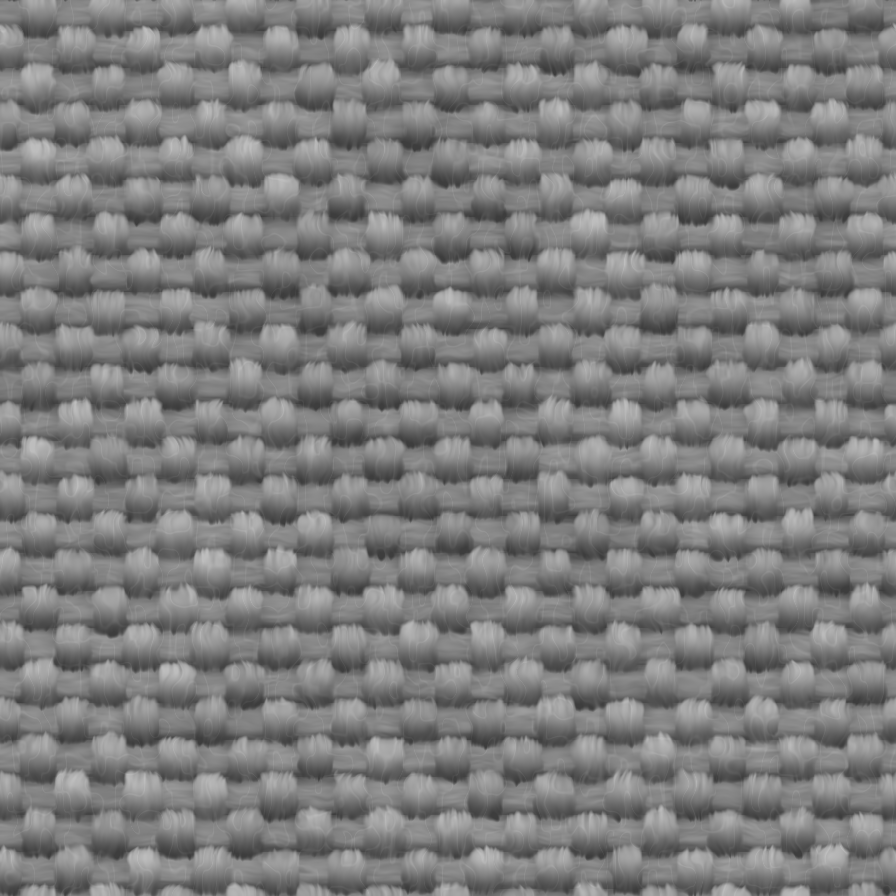
This texture is drawn by a three.js fragment shader. Its source:

```glsl
// Grey plain-weave cloth: 26 x 24 cells in a checkerboard of raised warp bumps
// over horizontal weft yarn. Each bump is a soft rounded box lit from above;
// stretched tiling noise adds fibres, stray hairs and uneven yarn.

varying vec2 vUv;

const vec2 CELLS = vec2(26.0, 24.0);
const vec2 FIRST_CENTRE = vec2(0.135, 0.32);
const vec2 BUMP_HALF_SIZE = vec2(0.53, 0.63);
const float LIT_GREY = 0.645;
const float WEFT_GREY = 0.535;
const float SHADE_GREY = 0.30;
const vec3 CLOTH_TINT = vec3(1.0);

float hash(vec2 p) {
  vec3 q = fract(vec3(p.xyx) * 0.1031);
  q += dot(q, q.yzx + 33.33);
  return fract((q.x + q.y) * q.z);
}

// Value noise with a whole number of lattice cells, so that it tiles
float tileNoise(vec2 uv, vec2 cells, float seed) {
  vec2 p = uv * cells;
  vec2 i = floor(p);
  vec2 f = fract(p);
  f = f * f * (3.0 - 2.0 * f);
  vec2 a = mod(i, cells) + seed;
  vec2 b = mod(i + 1.0, cells) + seed;
  return mix(mix(hash(a), hash(vec2(b.x, a.y)), f.x),
             mix(hash(vec2(a.x, b.y)), hash(b), f.x), f.y);
}

// Two octaves of streaks, centred on zero
float fibres(vec2 uv, vec2 cells, float seed) {
  float coarse = tileNoise(uv, cells, seed);
  float fine = tileNoise(uv, floor(cells * 1.9), seed + 19.0);
  return 0.6 * coarse + 0.4 * fine - 0.5;
}

// Thin curled hairs along the middle contour of a noise field
float hairs(vec2 uv, vec2 cells, float seed) {
  float n = tileNoise(uv, cells, seed);
  return 1.0 - smoothstep(0.0, 0.09, abs(n - 0.5));
}

// Horizontal yarn: local.y runs downward from the row centre
float weftShade(vec2 local, float streak, float variation) {
  float across = abs(local.y + 0.02 + 0.12 * variation);
  float body = 1.0 - smoothstep(0.17, 0.52, across);
  float side = 1.0 - 0.28 * local.x * local.x;
  float grey = mix(SHADE_GREY + 0.03, WEFT_GREY, body) * side;
  return grey - 0.05 * local.y + 0.11 * streak + 0.05 * variation;
}

// Raised yarn: q is -1 to 1 over the bump, bright near the top, dark below
float bumpShade(vec2 q, float streak, float variation) {
  float fall = smoothstep(-0.55, 0.95, q.y);
  float grey = mix(LIT_GREY, SHADE_GREY, fall);
  grey -= 0.07 * (1.0 - smoothstep(-1.05, -0.6, q.y));
  grey -= 0.055 * q.x * q.x;
  return grey + 0.16 * streak + 0.08 * variation;
}

float bumpMask(vec2 q) {
  vec2 s = q * q;
  return 1.0 - smoothstep(0.45, 1.35, dot(s, s));
}

void main() {
  vec2 uv = vec2(vUv.x, 1.0 - vUv.y);

  // Bend the fibre direction a little
  float bend = tileNoise(uv, CELLS * 2.0, 3.0) - 0.5;
  vec2 upright = uv + vec2(0.012 * bend, 0.0);
  vec2 level = uv + vec2(0.0, 0.007 * bend);
  float warpStreak = fibres(upright, vec2(182.0, 48.0), 11.0);
  float weftStreak = fibres(level, vec2(42.0, 192.0), 47.0);
  float fuzz = tileNoise(uv, CELLS * 4.0, 71.0) - 0.5;

  // Weft rows behind, with slow thickness changes along the yarn
  vec2 grid = uv * CELLS - FIRST_CENTRE;
  vec2 nearest = floor(grid + 0.5);
  float rowVariation = tileNoise(uv, CELLS, 29.0) - 0.5;
  float grey = weftShade(grid - nearest, weftStreak, rowVariation);

  // Warp bumps on the odd squares, each with its own place, size and tone
  for (int j = -1; j <= 1; j++) {
    for (int i = -1; i <= 1; i++) {
      vec2 cell = nearest + vec2(float(i), float(j));
      float raised = mod(cell.x + cell.y, 2.0);
      vec2 id = mod(cell, CELLS);
      vec2 jitter = vec2(hash(id + 101.0), hash(id + 211.0)) - 0.5;
      vec2 growth = vec2(hash(id + 307.0), hash(id + 401.0)) - 0.5;
      float tone = hash(id + 503.0) - 0.5;

      vec2 q = grid - cell - jitter * vec2(0.12, 0.10);
      q += vec2(0.15 * fuzz, 0.20 * warpStreak + 0.06 * fuzz);
      q /= BUMP_HALF_SIZE * (1.0 + growth * vec2(0.22, 0.14));
      grey = mix(grey, bumpShade(q, warpStreak, tone), raised * bumpMask(q));
    }
  }

  // Stray hairs and slight cloudiness
  grey += 0.035 * hairs(upright, vec2(104.0, 48.0), 83.0);
  grey += 0.04 * (tileNoise(uv, vec2(9.0, 12.0), 97.0) - 0.5);

  gl_FragColor = vec4(CLOTH_TINT * clamp(grey, 0.24, 0.74), 1.0);
}
```
